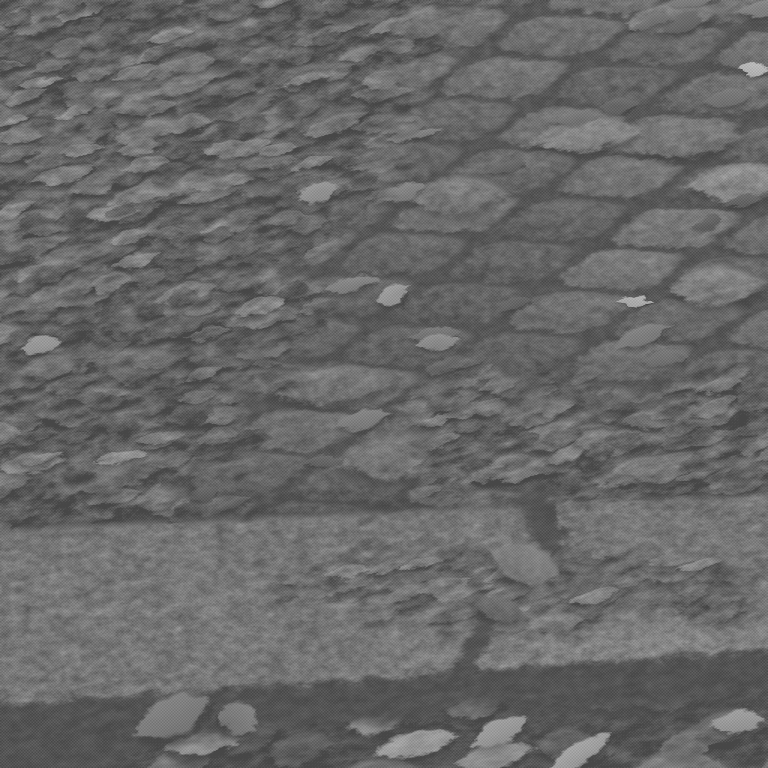
This texture is drawn by a Shadertoy shader. Its source:

```glsl
vec2 hash2(vec2 p) {
    vec3 q = fract(p.xyx * vec3(.1031, .1030, .0973));
    q += dot(q, q.yzx + 33.33);
    return fract((q.xx + q.yz) * q.zy);
}

float gradNoise(vec2 p) {
    vec2 i = floor(p), f = p - i, u = f * f * (3. - 2. * f);
    vec2 e = vec2(1, 0);
    float a = dot(hash2(i) * 2. - 1., f);
    float b = dot(hash2(i + e) * 2. - 1., f - e);
    float c = dot(hash2(i + e.yx) * 2. - 1., f - e.yx);
    float d = dot(hash2(i + 1.) * 2. - 1., f - 1.);
    return mix(mix(a, b, u.x), mix(c, d, u.x), u.y);
}

float fbm(vec2 p) {
    float sum = 0., amp = 1.;
    for (int i = 0; i < 4; i++) {
        sum += amp * gradNoise(p);
        p = p * 2.03 + 17.;
        amp *= .6;
    }
    return sum;
}

// Pointed blade with a soft shadow under it
void leaf(inout float tone, vec2 d, vec2 size, float angle, float shade) {
    float c = cos(angle), s = sin(angle);
    d = vec2(c * d.x + s * d.y, c * d.y - s * d.x) / size;
    float shadow = d.x * d.x + abs(d.y + .45) - 1.;
    float edge = d.x * d.x + abs(d.y) - 1.;
    tone *= 1. - .16 * smoothstep(.3, -.4, shadow);
    tone = mix(tone, shade + .03 * d.y, smoothstep(.2, -.2, edge));
}

// Leaves on a sheared grid, rising to the right
void scatter(inout float tone, vec2 p, vec2 cell, float seed, float density, float base, float spread) {
    p.y -= .22 * p.x;
    vec2 id = floor(p / cell);
    for (int j = -1; j <= 1; j++)
    for (int i = -1; i <= 1; i++) {
        vec2 c = id + vec2(i, j);
        vec2 h = hash2(c + seed), k = hash2(c + seed + 57.);
        if (k.x < density)
            leaf(tone, p - (c + h) * cell, cell * (.35 + .3 * vec2(k.y, h.x)),
                 .3 * h.y - .15, base + spread * k.y * k.y);
    }
}

// Slanted rows of rounded paving stones
float cobbles(vec2 p, float grain) {
    vec2 q = inverse(mat2(.143, -.0104, .069, .0547)) * (p - vec2(.742, .594));
    vec2 id = floor(q + .5), f = abs(q - id) * 2.15;
    float edge = pow(f.x, 4.) + pow(f.y, 4.) - .8;
    float stone = .365 + .07 * hash2(id + 9.).x + .05 * (q - id).y + .06 * grain;
    return mix(.325 + .04 * grain, stone, smoothstep(.35, -.35, edge));
}

float segment(vec2 p, vec2 a, vec2 b) {
    vec2 d = b - a;
    return length(p - a - d * clamp(dot(p - a, d) / dot(d, d), 0., 1.));
}

void mainImage(out vec4 fragColor, in vec2 fragCoord) {
    vec2 uv = fragCoord / iResolution.xy;
    float coarse = fbm(uv * vec2(9, 16) + 4.);
    vec2 tilted = vec2(uv.x + .2 * uv.y, uv.y - .22 * uv.x);
    float streak = fbm(tilted * vec2(30, 72));
    float grain = fbm(uv * vec2(75, 110) + 31.);
    vec2 p = uv + .01 * vec2(coarse + .8 * grain, .7 * streak + .2 * grain);

    // Leaf litter
    float litter = .355 + .06 * streak;
    scatter(litter, p, vec2(.095, .032), 3., .8, .35, .1);
    scatter(litter, p, vec2(.068, .024), 41., .7, .35, .12);
    scatter(litter, p, vec2(.05, .019), 83., .5, .355, .14);
    litter += .115 * streak + .04 * coarse + .035 * grain;

    // Cobbles bared along the diagonal band, with a few pale worn tops
    float paving = cobbles(p, grain + .8 * streak);
    float worn = .45 + .06 * grain + .06 * streak;
    leaf(paving, p - vec2(.762, .824), vec2(.075, .021), .1, worn + .03);
    leaf(paving, p - vec2(.895, .815), vec2(.075, .02), .1, worn - .02);
    leaf(paving, p - vec2(.965, .763), vec2(.07, .024), .05, worn + .04);
    leaf(paving, p - vec2(.935, .628), vec2(.065, .025), .05, worn + .01);
    leaf(paving, p - vec2(.597, .746), vec2(.068, .023), .05, worn - .01);
    leaf(paving, p - vec2(.875, .978), vec2(.065, .02), .1, worn);
    leaf(paving, p - vec2(.43, .5), vec2(.09, .024), .06, worn - .02);
    leaf(paving, p - vec2(.51, .404), vec2(.08, .027), .05, worn - .02);
    scatter(paving, p, vec2(.06, .02), 128., .1, .37, .12);
    float bare = smoothstep(-.04, .04, uv.x - .28 - .55 * (uv.y - .4) + .14 * coarse);
    float lowerDrift = smoothstep(.03, -.03, uv.y - .5 + .07 * coarse)
                     * smoothstep(.5, .58, uv.x + .1 * coarse);
    float tone = mix(litter, paving, bare * (1. - lowerDrift));
    leaf(tone, p - vec2(.51, .616), vec2(.022, .014), .5, .54);
    leaf(tone, p - vec2(.415, .75), vec2(.026, .013), .35, .52);
    leaf(tone, p - vec2(.052, .55), vec2(.026, .011), .2, .53);
    leaf(tone, p - vec2(.568, .555), vec2(.028, .01), .1, .5);
    leaf(tone, p - vec2(.825, .608), vec2(.021, .006), -.05, .6);
    leaf(tone, p - vec2(.982, .909), vec2(.018, .009), 0., .63);

    // Kerb face and the drift lying across it
    float kerbTop = p.y - .31 - .045 * uv.x;
    float kerbBase = p.y - .082 - .072 * uv.x;
    tone *= 1. - .15 * smoothstep(.035, 0., kerbTop) * smoothstep(.7, .3, uv.x);
    float kerb = .43 + .08 * grain + .07 * streak + .03 * coarse;
    kerb += .035 * smoothstep(.04, .0, abs(kerbBase - .02)) * smoothstep(.3, .9, uv.x);
    float drift = length((uv - vec2(.68, .235)) / vec2(.33, .06)) + .7 * coarse;
    kerb = mix(kerb, litter + .02, .8 * smoothstep(1.15, .7, drift));
    tone = mix(tone, kerb, smoothstep(.006, -.006, kerbTop));

    // Broken joint
    float joint = min(segment(p, vec2(.69, .35), vec2(.715, .3)) - .02,
                      segment(p, vec2(.635, .195), vec2(.595, .1)) - .013);
    tone = mix(tone, .32 + .05 * streak, smoothstep(.008, -.008, joint + .008 * streak));
    leaf(tone, p - vec2(.685, .265), vec2(.05, .026), -.35, .45 + .04 * grain);
    leaf(tone, p - vec2(.65, .208), vec2(.045, .015), -.3, .39 + .04 * grain);

    // Shaded gutter with fallen leaves
    float gutter = .315 + .035 * streak + .03 * grain;
    float fallen = gutter;
    scatter(fallen, p, vec2(.11, .04), 211., .6, .35, .16);
    scatter(fallen, p, vec2(.085, .035), 260., .45, .36, .2);
    float reach = smoothstep(.015, -.015, uv.y - .03 - .06 * uv.x + .03 * coarse);
    gutter = mix(gutter, fallen + .07 * streak, reach * smoothstep(.14, .2, uv.x));
    tone = mix(tone, gutter, smoothstep(.007, -.007, kerbBase));
    leaf(tone, p - vec2(.225, .068), vec2(.05, .026), .5, .45);
    leaf(tone, p - vec2(.31, .065), vec2(.028, .02), -.6, .45);
    leaf(tone, p - vec2(.65, .047), vec2(.042, .016), .45, .54);
    leaf(tone, p - vec2(.75, .016), vec2(.05, .015), .6, .56);
    leaf(tone, p - vec2(.96, .06), vec2(.036, .014), .1, .54);

    // Contrast and fine halftone screen
    tone = .415 + 1.2 * (tone - .39);
    vec2 screen = sin(uv * 6.28318 * 256.);
    tone += .05 * screen.x * screen.y;
    fragColor = vec4(vec3(clamp(tone, .28, .76)), 1);
}
```
